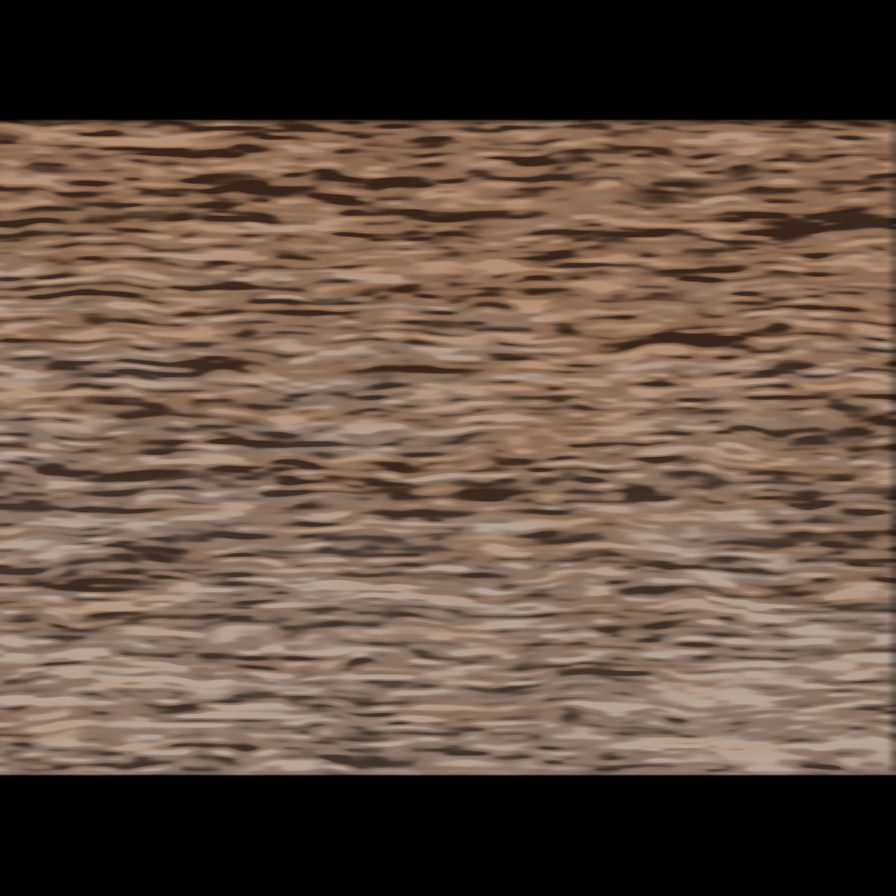
This texture is drawn by a three.js fragment shader. Its source:

```glsl
// Weathered wood with fine horizontal fibres, warm above and grey below, between black bars.
varying vec2 vUv;

const float BAND_BOTTOM = 0.135;
const float BAND_TOP = 0.866;
const float EDGE_SOFTNESS = 0.0015;

const vec3 WARM_DARK = vec3(0.22, 0.14, 0.10);
const vec3 WARM_MID = vec3(0.56, 0.42, 0.32);
const vec3 WARM_LIGHT = vec3(0.71, 0.56, 0.45);
const vec3 GREY_DARK = vec3(0.25, 0.20, 0.17);
const vec3 GREY_MID = vec3(0.54, 0.455, 0.40);
const vec3 GREY_LIGHT = vec3(0.71, 0.64, 0.59);

float hash(vec2 p) {
  vec3 q = fract(vec3(p.xyx) * 0.1031);
  q += dot(q, q.yzx + 33.33);
  return fract((q.x + q.y) * q.z);
}

// Smooth 1D noise along one row; each row is shifted so fibre ends stagger.
float rowNoise(float x, float row, float seed) {
  x += 37.0 * hash(vec2(row, seed + 5.0));
  float cell = floor(x);
  float left = hash(vec2(cell, row + seed * 71.0));
  float right = hash(vec2(cell + 1.0, row + seed * 71.0));
  return mix(left, right, smoothstep(0.0, 1.0, x - cell));
}

// Streaks made by blending neighbouring rows; count sets cells across and up.
float streaks(vec2 uv, vec2 count, float seed) {
  vec2 p = uv * count;
  float row = floor(p.y);
  float blend = smoothstep(0.0, 1.0, p.y - row);
  return mix(rowNoise(p.x, row, seed), rowNoise(p.x, row + 1.0, seed), blend);
}

// Ordinary value noise for broad stains and the bending of the grain.
float valueNoise(vec2 p) {
  vec2 cell = floor(p);
  vec2 f = smoothstep(0.0, 1.0, p - cell);
  float low = mix(hash(cell), hash(cell + vec2(1.0, 0.0)), f.x);
  float high = mix(hash(cell + vec2(0.0, 1.0)), hash(cell + 1.0), f.x);
  return mix(low, high, f.y);
}

// Signed fibre brightness, centred on zero with a spread near one.
float fibreTone(vec2 uv) {
  float tone = 0.50 * streaks(uv, vec2(17.0, 175.0), 1.0);
  tone += 0.32 * streaks(uv, vec2(42.0, 220.0), 2.0);
  tone += 0.18 * streaks(uv, vec2(6.0, 70.0), 3.0);
  return (tone - 0.5) / 0.123;
}

vec3 toneRamp(vec3 dark, vec3 mid, vec3 light, float tone) {
  vec3 color = mix(dark, mid, smoothstep(-2.1, 0.1, tone));
  return mix(color, light, smoothstep(0.1, 2.1, tone));
}

vec3 woodColor(vec2 uv) {
  // Bend the grain gently
  float bend = valueNoise(uv * vec2(9.0, 16.0)) - 0.5;
  bend += 0.5 * (valueNoise(uv * vec2(22.0, 45.0) + 50.0) - 0.5);
  vec2 grain = uv + vec2(0.0, 0.010 * bend);

  // Broad light and dark patches
  float stain = valueNoise(uv * vec2(4.0, 14.0) + 20.0) - 0.5;
  float height = (uv.y - BAND_BOTTOM) / (BAND_TOP - BAND_BOTTOM);
  float fade = 0.4 * (1.0 - smoothstep(0.0, 0.45, height));
  float tone = fibreTone(grain) + 0.9 * stain + fade - 0.05;

  // Warmth grows upwards and varies from fibre to fibre
  float warmth = smoothstep(0.1, 0.95, height);
  warmth += 0.9 * (streaks(grain, vec2(9.0, 90.0), 4.0) - 0.5);
  warmth += 0.4 * (valueNoise(uv * vec2(3.0, 9.0) + 80.0) - 0.5);
  warmth = clamp(warmth, 0.0, 1.0);

  vec3 warm = toneRamp(WARM_DARK, WARM_MID, WARM_LIGHT, tone);
  vec3 grey = toneRamp(GREY_DARK, GREY_MID, GREY_LIGHT, tone);
  return mix(grey, warm, warmth);
}

float bandMask(float y) {
  float above = smoothstep(-EDGE_SOFTNESS, EDGE_SOFTNESS, y - BAND_BOTTOM);
  float below = smoothstep(-EDGE_SOFTNESS, EDGE_SOFTNESS, BAND_TOP - y);
  return above * below;
}

void main() {
  vec3 color = woodColor(vUv);

  // Shaded upper rim and right edge
  color *= mix(0.6, 1.0, smoothstep(0.001, 0.006, BAND_TOP - vUv.y));
  color *= mix(0.7, 1.0, smoothstep(0.0, 0.012, 1.0 - vUv.x));

  // Pale line along the lower rim
  float rim = 1.0 - smoothstep(0.001, 0.004, abs(vUv.y - BAND_BOTTOM - 0.002));
  color = mix(color, GREY_MID, 0.6 * rim);

  gl_FragColor = vec4(color * bandMask(vUv.y), 1.0);
}
```
